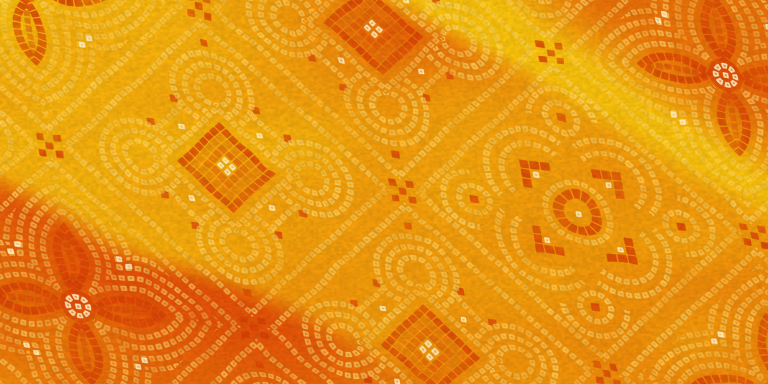
Reproduce this pattern procedurally as a Shadertoy shader.

```glsl
const vec2 NODE = vec2(1.047, 0.505);                      // one lattice crossing
const mat2 LATTICE = mat2(0.385, 0.359, 0.531, -0.477);    // lattice edge vectors
const float HALF_DIAG = 0.445;     // cell centre to corner
const float BEAD_GAP = 0.021;
const float BRICK = 0.0225;
const vec3 YELLOW = vec3(0.935, 0.725, 0.045);
const vec3 RED = vec3(0.86, 0.31, 0.025);
const vec3 BRICK_DYE = vec3(0.82, 0.23, 0.02);
const vec3 BEAD_TINT = vec3(0.95, 0.80, 0.40);
const vec3 PEARL = vec3(0.98, 0.91, 0.74);
const float TAU = 6.2831853;

float hash(vec2 p) {
    vec3 h = fract(p.xyx * 0.1031);
    h += dot(h, h.yzx + 33.33);
    return fract((h.x + h.y) * h.z);
}

float noise(vec2 p) {
    vec2 i = floor(p), f = fract(p);
    f = f * f * (3.0 - 2.0 * f);
    return mix(mix(hash(i), hash(i + vec2(1, 0)), f.x),
               mix(hash(i + vec2(0, 1)), hash(i + vec2(1, 1)), f.x), f.y);
}

float fill(float d) {
    float aa = 0.8 / iResolution.y;
    return 1.0 - smoothstep(-aa, aa, d);
}

float brick(vec2 e, vec2 size) {
    return fill(length(max(abs(e) - size + 0.003, 0.0)) - 0.003);
}

// Hollow tied dot
float bead(vec2 e) {
    return brick(e, vec2(0.0075)) * mix(0.45, 1.0, smoothstep(0.001, 0.005, length(e)));
}

float beadRow(float d, float s) {
    float id = round(s / BEAD_GAP);
    return bead(vec2(d, s - id * BEAD_GAP)) * mix(0.65, 1.0, hash(vec2(id, 7.0)));
}

float beadRing(vec2 p, float r) {
    float stepAngle = TAU / round(TAU * r / BEAD_GAP);
    float a = atan(p.y, p.x) / stepAngle;
    return bead(vec2(length(p) - r, (a - round(a)) * stepAngle * r));
}

// Motifs return (beads, bricks, pearls)
vec3 diamondMotif(vec2 q, vec2 m) {
    vec2 g = abs(vec2(q.x + q.y, q.x - q.y)) * 0.7071 / BRICK;
    vec2 e = (fract(g) - 0.5) * BRICK;
    float ring = floor(max(g.x, g.y)), l1 = m.x + m.y;
    float strength = ring == 3.0 ? 1.0 : ring == 2.0 ? 0.4 : ring == 1.0 ? 0.65 : 0.0;
    vec3 ink = vec3(0.0, strength * brick(e, vec2(0.0098)), ring == 0.0 ? bead(e) : 0.0);
    vec2 lobe = m - vec2(0.215, 0.0);
    float outside = step(0.108, length(lobe));
    ink.x += beadRow((l1 - 0.165) * 0.7071, (m.x - m.y) * 0.7071);
    ink.x += outside * beadRow((l1 - 0.25) * 0.7071, (m.x - m.y) * 0.7071);
    for (int i = 0; i < 3; i++)
        ink.x += step(0.18, l1) * beadRing(lobe, 0.04 + 0.03 * float(i));
    ink.y += brick(m - vec2(0.175, 0.105), vec2(0.0095));
    ink.y += brick(vec2(q.x, abs(q.y) - 0.345), vec2(0.0095));
    ink.z += bead(m - 0.1);
    return ink;
}

vec3 flowerMotif(vec2 q, vec2 m, float edge) {
    const float R = 0.14;
    vec2 arc = m - vec2(0.128, -0.098);
    float d = length(arc) - R, angle = atan(arc.x, arc.y);
    float s = angle * R / BRICK;
    vec3 ink = vec3(0.0);
    ink.y = brick(vec2(d + 0.011, (fract(s) - 0.5) * BRICK), vec2(0.0105, 0.0095));
    ink.y += 0.6 * brick(vec2((fract(m.x / BRICK) - 0.5) * BRICK, m.y), vec2(0.009, 0.008))
           * step(0.05, m.x) * step(m.x, 0.195);
    for (int i = 0; i < 4; i++) {
        float o = 0.024 + 0.03 * float(i);
        ink.x += step(0.055, edge) * beadRow(d - o, angle * (R + o));
    }
    ink.y = max(ink.y, 0.8 * fill(length(q) - 0.045));
    ink.x *= step(0.05, length(q));
    ink.z = beadRing(q, 0.026) + bead(q) + bead(m - vec2(0.15, 0.13));
    return ink;
}

vec3 medallionMotif(vec2 q, vec2 m) {
    float r = length(q), a = atan(q.y, q.x) / TAU * 14.0;
    vec2 g = abs(q) / 0.026, e = (fract(g) - 0.5) * 0.026;
    float hi = floor(max(g.x, g.y)), lo = floor(min(g.x, g.y));
    vec2 sat = m - vec2(0.262, 0.0), corner = m - 0.095;
    vec3 ink = vec3(beadRing(q, 0.082), 0.0, bead(q));
    ink.y = brick(vec2(r - 0.05, (fract(a) - 0.5) * 0.0224), vec2(0.013, 0.0095));
    if (hi == 4.0 && lo >= 2.0) ink.y += brick(e, vec2(0.0115));
    if (hi == 3.0 && lo == 3.0) ink.z += bead(e);
    ink.x += step(0.19, m.x + m.y) * beadRing(corner, 0.085);
    ink.x += step(0.21, m.x + m.y) * step(0.06, length(sat)) * beadRing(corner, 0.122);
    ink.x += beadRing(sat, 0.04) + step(0.0, sat.x) * beadRing(sat, 0.08);
    ink.y += brick(sat, vec2(0.011));
    return ink;
}

// Folded cloth: 0 is yellow, 1 is red
float warmth(vec2 p) {
    float down = 1.0 - p.y + 0.05 * (noise(p * 3.0) - 0.5);
    float low = down - 0.48 - 0.43 * p.x;
    float ridge = down - 0.6 * (p.x - 1.146);
    float w = 0.06 + 0.2 * down + 0.11 * p.x;
    w += 0.85 * smoothstep(-0.03, 0.07, low) * exp(-1.8 * max(low, 0.0)) * (1.0 - smoothstep(0.55, 1.4, p.x));
    w += 0.42 * smoothstep(0.04, 0.26, -ridge) * smoothstep(1.1, 1.5, p.x);
    w += 0.55 * smoothstep(0.03, 0.12, ridge) * exp(-14.0 * pow(length((p - vec2(1.12, 0.94)) * vec2(0.8, 1.5)), 2.0));
    w -= 0.4 * exp(-pow(ridge / 0.08, 2.0)) * smoothstep(0.9, 1.3, p.x);
    return clamp(w + 0.16 * (noise(p * vec2(5.0, 8.0)) - 0.5), 0.0, 1.0);
}

void mainImage(out vec4 fragColor, in vec2 fragCoord) {
    vec2 p = fragCoord / iResolution.y;
    vec2 wobble = vec2(noise(p * 16.0), noise(p * 16.0 + 40.0)) - 0.5;

    // Skewed lattice to square cell space
    vec2 ab = inverse(LATTICE) * (p + 0.009 * wobble - NODE);
    vec2 cell = floor(ab), f = ab - cell - 0.5, n = ab - round(ab);
    vec2 q = HALF_DIAG * vec2(f.x + f.y, f.x - f.y);
    vec2 node = HALF_DIAG * vec2(n.x + n.y, n.x - n.y);
    vec2 fold = abs(q), m = vec2(max(fold.x, fold.y), min(fold.x, fold.y));
    float edge = (HALF_DIAG - m.x - m.y) * 0.7071;

    // Motif order runs along the cell diagonals
    float kind = mod(cell.x + cell.y, 4.0);
    vec3 ink = kind < 0.5 ? medallionMotif(q, m)
             : kind < 1.5 ? flowerMotif(q, m, edge) : diamondMotif(q, m);
    ink.x += beadRow(edge - 0.03, (fold.x - fold.y) * 0.7071);
    ink.y += brick(node, vec2(0.0095)) + brick(abs(node) - 0.022, vec2(0.0095));
    ink = clamp(ink, 0.0, 1.0);

    // Cloth, dye and uneven wear
    float wear = noise(p * 22.0 + 9.0);
    float grain = noise(p * 150.0) + noise(p * vec2(90.0, 210.0)) - 1.0;
    vec3 color = mix(YELLOW, RED, warmth(p));
    color = mix(color, BRICK_DYE, ink.y * mix(0.5, 0.85, wear));
    color = mix(color, BEAD_TINT, ink.x * mix(0.4, 0.8, wear));
    color = mix(color, PEARL, ink.z * 0.9);
    fragColor = vec4(color * (1.0 + 0.07 * grain), 1.0);
}
```
